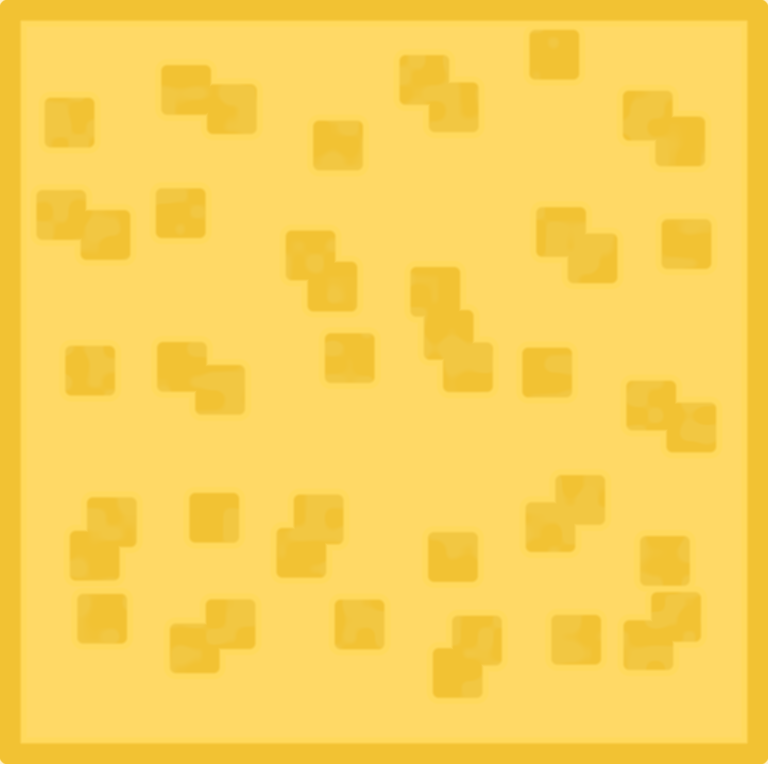
Write a WebGL 1 fragment shader that draws this pattern.

```glsl
precision highp float;
// Framed pale yellow panel scattered with golden rounded squares, single and in overlapping pairs.

uniform vec2 u_resolution;

const vec3 PALE = vec3(1.0, 0.85, 0.40);
const vec3 PALE_HALO = vec3(1.0, 0.85, 0.36);
const vec3 GOLD = vec3(0.95, 0.76, 0.20);
const vec3 GOLD_SOFT = vec3(0.95, 0.78, 0.26);
const vec3 OUTSIDE = vec3(1.0, 0.95, 0.80);

const float COLUMNS = 6.0;
const float ROWS = 5.0;
const float FIELD = 0.90;           // share of the canvas that holds squares
const float LOOSENESS = 1.2;        // jitter, relative to the free room in a cell
const float SQUARE_HALF = 0.0325;
const float SQUARE_RADIUS = 0.008;
const vec2 STEEP_STEP = vec2(0.022, 0.044);
const vec2 FLAT_STEP = vec2(0.060, 0.025);
const float LEFT_LEAN_ROWS = 2.0;   // pairs in the lowest rows lean left
const float BORDER = 0.027;
const float OUTER_RADIUS = 0.012;
const float HALO_WIDTH = 0.010;
const float SOFTNESS = 0.0026;
const float MOTTLE_SCALE = 45.0;

float hash(vec2 p) {
  return fract(sin(dot(p, vec2(127.1, 311.7))) * 43758.5453);
}

float valueNoise(vec2 p) {
  vec2 cell = floor(p);
  vec2 f = fract(p);
  f = f * f * (3.0 - 2.0 * f);
  float low = mix(hash(cell), hash(cell + vec2(1.0, 0.0)), f.x);
  float high = mix(hash(cell + vec2(0.0, 1.0)), hash(cell + vec2(1.0, 1.0)), f.x);
  return mix(low, high, f.y);
}

float roundedBox(vec2 p, vec2 halfSize, float radius) {
  vec2 q = abs(p) - halfSize + radius;
  return length(max(q, 0.0)) + min(max(q.x, q.y), 0.0) - radius;
}

float inside(float dist) {
  return 1.0 - smoothstep(-SOFTNESS, SOFTNESS, dist);
}

// Distance to one cluster: a single square, or two stepping downwards.
float cluster(vec2 p, vec2 cell, vec2 cellSize) {
  float isPair = mod(cell.x + cell.y, 2.0);
  vec2 stride = isPair * mix(STEEP_STEP, FLAT_STEP, hash(cell + 17.3));
  vec2 room = cellSize - 2.0 * SQUARE_HALF - stride;
  vec2 jitter = vec2(hash(cell + 3.7), hash(cell + 41.9)) - 0.5;
  vec2 center = (cell + 0.5) * cellSize + jitter * room * LOOSENESS;

  float lean = cell.y < LEFT_LEAN_ROWS ? -1.0 : 1.0;
  vec2 offset = 0.5 * stride * vec2(lean, -1.0);
  vec2 halfSize = vec2(SQUARE_HALF);
  return min(roundedBox(p - center - offset, halfSize, SQUARE_RADIUS),
             roundedBox(p - center + offset, halfSize, SQUARE_RADIUS));
}

void main() {
  float unit = min(u_resolution.x, u_resolution.y);
  vec2 p = (gl_FragCoord.xy - 0.5 * u_resolution) / unit;
  vec2 canvas = u_resolution / unit;

  // Scattered squares
  vec2 cellSize = canvas * FIELD / vec2(COLUMNS, ROWS);
  vec2 fieldPoint = p + 0.5 * canvas * FIELD;
  float squares = 1.0;
  for (float row = 0.0; row < ROWS; row++) {
    for (float column = 0.0; column < COLUMNS; column++) {
      squares = min(squares, cluster(fieldPoint, vec2(column, row), cellSize));
    }
  }

  // Frame
  float panel = roundedBox(p, 0.5 * canvas - BORDER, 0.002);
  float outer = roundedBox(p, 0.5 * canvas, OUTER_RADIUS);

  // Colours, from the ground up
  float edge = min(squares, -panel);
  vec3 color = mix(PALE_HALO, PALE, smoothstep(0.6, 1.0, edge / HALO_WIDTH));
  float mottle = smoothstep(0.42, 0.66, valueNoise(p * MOTTLE_SCALE));
  color = mix(color, mix(GOLD, GOLD_SOFT, mottle), inside(squares));
  color = mix(GOLD, color, inside(panel));
  color = mix(OUTSIDE, color, 1.0 - smoothstep(0.0, SOFTNESS, outer));

  gl_FragColor = vec4(color, 1.0);
}
```
